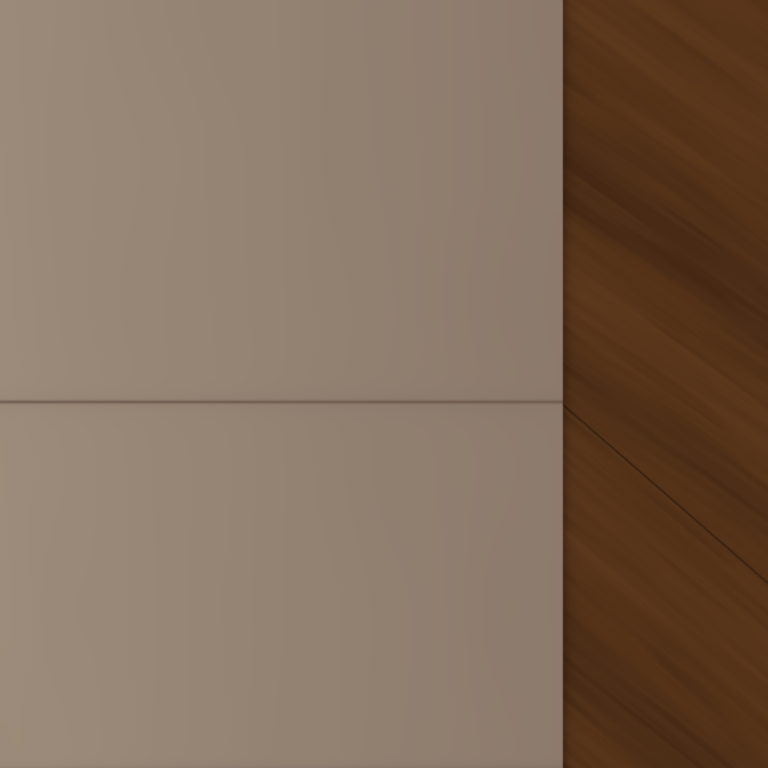
A WebGL 1 fragment shader for this texture:

```glsl
precision highp float;
// Matte taupe panels with a thin horizontal joint beside diagonal walnut grain.

uniform vec2 u_resolution;

const float EDGE_X = 0.733;          // where panel meets wood
const float JOINT_Y = 0.4766;        // gap between the two panels
const float JOINT_WIDTH = 0.0022;
const float SEAM_Y = 0.473;          // height of the wood seam at the edge
const float SEAM_SLOPE = 0.87;
const float UPPER_SLOPE = 0.72;      // fall of the grain above the seam
const float LOWER_SLOPE = 0.86;      // fall of the grain below the seam
const vec3 PANEL_LEFT = vec3(0.612, 0.545, 0.478);
const vec3 PANEL_RIGHT = vec3(0.548, 0.476, 0.421);
const vec3 JOINT_COLOR = vec3(0.425, 0.350, 0.300);
const vec3 WOOD_DARK = vec3(0.275, 0.158, 0.078);
const vec3 WOOD_LIGHT = vec3(0.382, 0.238, 0.115);

float hash(vec2 p) {
    vec3 q = fract(vec3(p.xyx) * 0.1031);
    q += dot(q, q.yzx + 33.33);
    return fract((q.x + q.y) * q.z);
}

float noise(vec2 p) {
    vec2 cell = floor(p);
    vec2 f = fract(p);
    f = f * f * (3.0 - 2.0 * f);
    float low = mix(hash(cell), hash(cell + vec2(1.0, 0.0)), f.x);
    float high = mix(hash(cell + vec2(0.0, 1.0)), hash(cell + 1.0), f.x);
    return mix(low, high, f.y);
}

float bump(float x, float center, float width) {
    float d = (x - center) / width;
    return exp(-d * d);
}

vec3 panelColor(vec2 p) {
    // Light falls off to the right, a little sooner higher up.
    float t = clamp(p.x / EDGE_X + 0.06 * (p.y - 0.5), 0.0, 1.0);
    vec3 color = mix(PANEL_LEFT, PANEL_RIGHT, pow(t, 0.9));
    color += 0.006 * (noise(p * vec2(14.0, 5.0)) - 0.5);

    // Soft shading around the joint and a crisp core.
    float d = abs(p.y - JOINT_Y);
    color *= 1.0 - 0.035 * exp(-d / 0.010);
    float core = exp(-d * d / (JOINT_WIDTH * JOINT_WIDTH));
    color = mix(color, JOINT_COLOR, 0.85 * core);

    // Dim lower border.
    return color * (1.0 - 0.06 * exp(-p.y / 0.004));
}

vec3 woodColor(vec2 p) {
    float x = p.x - EDGE_X;
    float seam = p.y + SEAM_SLOPE * x - SEAM_Y;
    float upper = smoothstep(-0.0015, 0.0015, seam);
    float slope = mix(LOWER_SLOPE, UPPER_SLOPE, upper);
    float across = p.y + slope * x;
    float wobble = 0.012 * (noise(vec2(x * 5.0, across * 7.0)) - 0.5);
    float v = across + wobble;

    // Broad light and dark bands of each plank.
    float upperTone = 0.52 - 0.34 * bump(v, 0.79, 0.075)
        + 0.14 * bump(v, 0.63, 0.06) - 0.16 * bump(v, 0.51, 0.05)
        + 0.18 * bump(v, 1.07, 0.09);
    float lowerTone = 0.50 + 0.10 * bump(v, 0.36, 0.09)
        - 0.34 * bump(v, 0.16, 0.055);
    float tone = mix(lowerTone, upperTone, upper);

    // Stretched noise at three scales forms the fibres.
    float plank = 17.0 * upper;
    tone += 0.20 * (noise(vec2(x * 5.0 + plank, v * 38.0)) - 0.5);
    tone += 0.22 * (noise(vec2(x * 8.0 + plank, v * 105.0)) - 0.5);
    tone += 0.12 * (noise(vec2(x * 22.0 + plank, v * 230.0)) - 0.5);
    float streak = noise(vec2(x * 6.0 + 4.0, v * 80.0 + plank));
    tone -= 0.22 * smoothstep(0.68, 0.95, streak);

    vec3 color = mix(WOOD_DARK, WOOD_LIGHT, clamp(tone, 0.0, 1.0));
    float line = exp(-seam * seam / (0.0020 * 0.0020));
    color *= 1.0 - 0.32 * line;
    // Contact shade beside the panel.
    return color * (1.0 - 0.30 * exp(-max(x, 0.0) / 0.006));
}

void main() {
    vec2 p = gl_FragCoord.xy / u_resolution;
    float soften = max(0.0014, 0.8 / u_resolution.x);
    float wood = smoothstep(-soften, soften, p.x - EDGE_X);
    vec3 color = mix(panelColor(p), woodColor(p), wood);
    gl_FragColor = vec4(color, 1.0);
}
```
